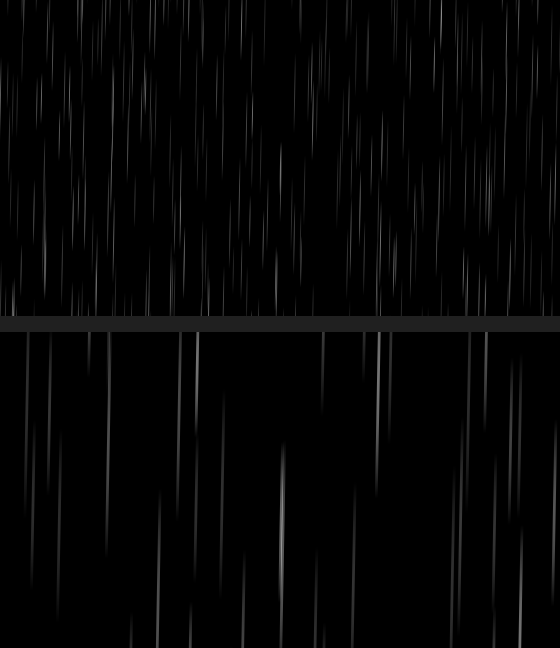
Top: the whole. Bottom: its middle third, enlarged.
Reproduce this pattern procedurally as a Shadertoy shader.

```glsl
// Thin grey rain streaks falling almost vertically through darkness.

// All lengths are in canvas heights.
const int   LAYERS       = 8;
const vec2  CELL         = vec2(0.08, 0.36);  // one possible streak per cell
const float DENSITY      = 0.5;               // share of cells holding a streak
const float SLANT        = 0.018;             // sideways shift per unit of height
const float STREAK_WIDTH = 0.0029;
const float MIN_LENGTH   = 0.15;
const float MAX_LENGTH   = 0.28;
const float MIN_GLOW     = 0.17;
const float MAX_GLOW     = 0.48;
const vec3  RAIN_COLOR   = vec3(1.0);
const vec3  NIGHT_COLOR  = vec3(0.0);

// Sine-free hash: three values in 0..1 from a 3D seed.
vec3 hash33(vec3 p) {
    p = fract(p * vec3(0.1031, 0.1030, 0.0973));
    p += dot(p, p.yxz + 33.33);
    return fract((p.xxy + p.yxx) * p.zyx);
}

// Share of a pixel covered by a vertical band at the given distance.
float bandCoverage(float dist, float width, float pixel) {
    float overlap = 0.5 * (width + pixel) - abs(dist);
    return clamp(overlap, 0.0, min(width, pixel)) / pixel;
}

// Brightness of one layer of scattered streaks.
float rainLayer(vec2 p, float layer, float pixel) {
    // Shift each layer sideways and each column vertically to hide the grid.
    p.x += CELL.x * hash33(vec3(layer, 7.0, 91.0)).x;
    float column = floor(p.x / CELL.x);
    p.y += CELL.y * hash33(vec3(column + 17.0, layer, 53.0)).y;
    float row = floor(p.y / CELL.y);
    vec2 local = p - vec2(column, row) * CELL;

    vec3 place = hash33(vec3(column + 31.0, row + 11.0, layer + 3.0));
    vec3 style = hash33(vec3(column + 67.0, row + 43.0, layer + 29.0));

    // Keep the whole streak inside its cell.
    float len    = mix(MIN_LENGTH, MAX_LENGTH, style.x);
    float center = CELL.x * mix(0.06, 0.94, place.x);
    float start  = (CELL.y - len) * place.y;

    // Fade smoothly towards both ends.
    float t     = clamp((local.y - start) / len, 0.0, 1.0);
    float taper = 4.0 * t * (1.0 - t);
    float glow  = mix(MIN_GLOW, MAX_GLOW, style.y * style.y);

    return step(place.z, DENSITY) * glow * taper
         * bandCoverage(local.x - center, STREAK_WIDTH, pixel);
}

void mainImage(out vec4 fragColor, in vec2 fragCoord) {
    float pixel = 1.0 / iResolution.y;
    vec2 p = fragCoord * pixel;
    p.x -= SLANT * p.y;

    float rain = 0.0;
    for (int i = 0; i < LAYERS; i++) {
        rain += rainLayer(p, float(i) + 1.0, pixel);
    }

    fragColor = vec4(mix(NIGHT_COLOR, RAIN_COLOR, min(rain, 1.0)), 1.0);
}
```
